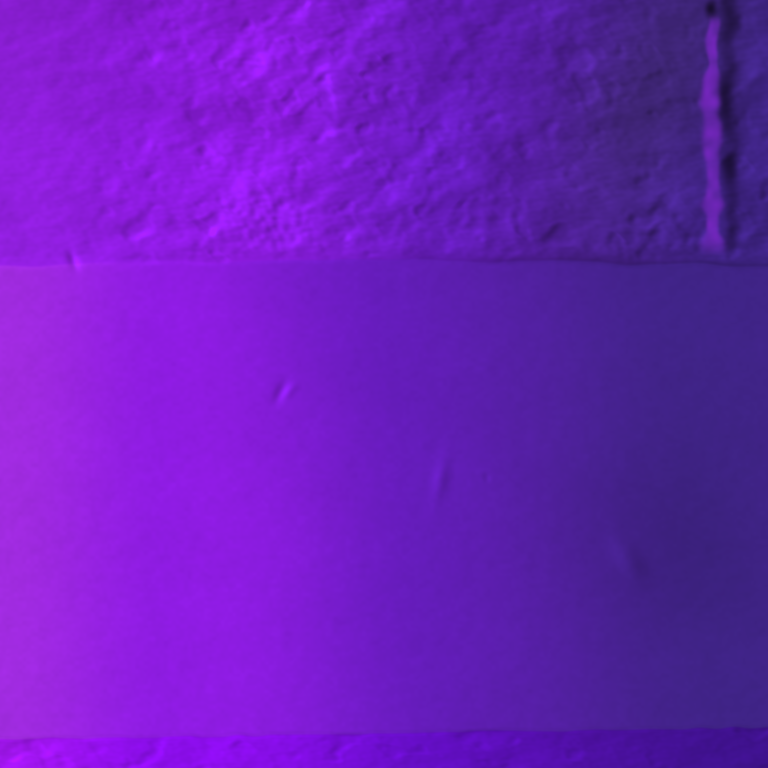
This texture is drawn by a Shadertoy shader. Its source:

```glsl
#define LEDGE_Y 0.657
#define SKIRT_Y 0.037
#define CRACK_X 0.927
#define LIGHT_STEP vec2(0.0032, -0.0014)
#define RELIEF_GAIN 0.72
#define ROUGHNESS 1.1
#define PIT_DEPTH 0.5
#define GRAIN 0.022
#define MOTTLE 0.34

float hash(vec2 p) {
    vec3 q = fract(p.xyx * 0.1031);
    q += dot(q, q.yzx + 33.33);
    return fract((q.x + q.y) * q.z);
}

float noise(vec2 p) {
    vec2 i = floor(p), f = fract(p);
    f = f * f * (3.0 - 2.0 * f);
    return mix(mix(hash(i), hash(i + vec2(1, 0)), f.x),
               mix(hash(i + vec2(0, 1)), hash(i + vec2(1, 1)), f.x), f.y);
}

float fbm(vec2 p) {
    float sum = 0.0, amp = 0.5;
    for (int i = 0; i < 4; i++) {
        sum += amp * noise(p);
        p = mat2(1.6, 1.2, -1.2, 1.6) * p + 7.3;
        amp *= 0.5;
    }
    return sum;
}

float blob(vec2 p, vec2 center, vec2 size, float slant) {
    vec2 d = p - center;
    d.x -= d.y * slant;
    d /= size;
    return exp(-dot(d, d));
}

// Ragged hollows where turned noise rises over a threshold
float hollows(vec2 p) {
    p = mat2(0.8, 0.6, -0.6, 0.8) * p;
    return smoothstep(0.58, 0.9, 0.75 * noise(p) + 0.25 * noise(p * 2.1 + 5.0));
}

float ledgeLine(float x) {
    return LEDGE_Y + 0.004 * sin(x * 5.0 - 1.0) + 0.005 * (noise(vec2(x * 22.0, 4.0)) - 0.5);
}

float skirtLine(float x) {
    return SKIRT_Y + 0.016 * x + 0.003 * (noise(vec2(x * 45.0, 9.0)) - 0.5);
}

float height(vec2 p) {
    float upper = smoothstep(-0.005, 0.012, p.y - ledgeLine(p.x));
    float skirt = 1.0 - smoothstep(-0.004, 0.003, p.y - skirtLine(p.x));
    float h = 0.22 * fbm(p * vec2(8.0, 12.0)) + 0.04 * noise(p * 60.0);

    // Coarse plaster with slanted swells and hollows
    float rough = 0.45 + 0.55 * smoothstep(0.0, 0.35, p.x);
    float cluster = (0.35 + 0.65 * noise(p * 9.0 + 2.0)) * smoothstep(0.03, 0.3, p.x);
    vec2 slanted = vec2(p.x + 0.45 * p.y, p.y - 0.2 * p.x);
    float coarse = ROUGHNESS * rough * (fbm(slanted * vec2(17.0, 27.0)) - 0.45);
    coarse -= PIT_DEPTH * cluster * hollows(p * vec2(27.0, 32.0) + 3.0);
    coarse -= 0.3 * cluster * hollows(p * 49.0 + 9.0);
    coarse += 0.3 * blob(p, vec2(0.35, 0.72), vec2(0.07, 0.045), 0.0) * noise(p * 130.0);
    coarse -= 0.3 * blob(p, vec2(0.88, 0.69), vec2(0.09, 0.025), 0.0) * noise(p * vec2(90.0, 50.0));
    h += upper * coarse;
    h += skirt * (0.5 * fbm(p * vec2(20.0, 34.0)) - 0.2 * hollows(p * vec2(36.0, 55.0)));

    // Isolated dents on the smooth band
    h -= 0.28 * blob(p, vec2(0.365, 0.488), vec2(0.007, 0.014), 0.4);
    h += 0.14 * blob(p, vec2(0.378, 0.492), vec2(0.007, 0.010), 0.6);
    h += 0.26 * blob(p, vec2(0.574, 0.376), vec2(0.009, 0.026), 0.2);
    h -= 0.10 * blob(p, vec2(0.634, 0.378), vec2(0.004, 0.006), 0.0);
    h += 0.45 * blob(p, vec2(0.818, 0.272), vec2(0.016, 0.024), -0.4);
    return h - 0.35 * blob(p, vec2(0.095, 0.662), vec2(0.006, 0.012), -0.3);
}

// Violet light falling off from left to right
vec3 wallColor(vec2 p, float upper) {
    float x = p.x + 0.05 * (fbm(p * 3.0) - 0.5) + mix(0.09 * (p.y - 0.32), -0.05, upper);
    float pink = (1.0 - smoothstep(0.0, 0.22, p.x)) * (1.0 - 0.75 * upper);
    vec3 c = mix(vec3(0.56, 0.11, 0.89), vec3(0.63, 0.17, 0.88), pink);
    c = mix(c, vec3(0.40, 0.11, 0.74), smoothstep(0.25, 0.56, x));
    return mix(c, vec3(0.25, 0.14, 0.53), smoothstep(0.47, 0.95, x));
}

void mainImage(out vec4 fragColor, in vec2 fragCoord) {
    vec2 p = fragCoord / iResolution.xy;
    float above = p.y - ledgeLine(p.x);
    float upper = smoothstep(-0.002, 0.003, above);
    float skirt = 1.0 - smoothstep(-0.002, 0.002, p.y - skirtLine(p.x));
    vec3 color = wallColor(p, upper);

    // Broad tints and mottled shadows of each band
    float mottle = fbm(vec2(p.x + 0.3 * p.y, p.y) * vec2(9.0, 14.0) + 4.0) - 0.47;
    color *= 1.0 + MOTTLE * mottle * mix(0.12, smoothstep(-0.1, 0.5, p.x), upper);
    color *= 1.0 - 0.08 * upper * blob(p, vec2(0.1, 1.0), vec2(0.3, 0.2), 0.0);
    color = mix(color, vec3(0.22, 0.15, 0.39), upper * 0.65 * blob(p, vec2(0.85, 0.89), vec2(0.10, 0.20), 0.35));
    color *= 1.0 - 0.08 * blob(p, vec2(0.86, 0.29), vec2(0.13, 0.12), 0.0);
    color = mix(color, color * vec3(0.99, 0.4, 1.06), skirt * 0.85);

    // Directional relief and fine grain
    float relief = height(p + LIGHT_STEP) - height(p - LIGHT_STEP);
    color *= 1.0 + clamp(relief * RELIEF_GAIN, -0.5, 0.26);
    color *= 1.0 + GRAIN * (noise(p * 190.0) + noise(p * vec2(110.0, 160.0)) - 1.0);

    // Ledge and skirt seams
    color *= 1.0 + exp(-pow(above / 0.004, 2.0)) * mix(0.04, -0.06, smoothstep(0.4, 0.75, p.x));
    color *= 1.0 - 0.14 * upper * exp(-max(above, 0.0) / 0.012) * smoothstep(0.2, 0.6, p.x);
    color *= 1.0 - 0.12 * exp(-pow((p.y - skirtLine(p.x)) / 0.003, 2.0));

    // Beaded vertical ridge with a patchy shadow on its right
    float dx = p.x - CRACK_X - 0.008 * (noise(vec2(p.y * 36.0, 2.0)) - 0.5);
    float along = smoothstep(0.665, 0.685, p.y);
    float width = mix(0.008, 0.016, noise(vec2(p.y * 60.0, 6.0))) * mix(1.0, 0.6, smoothstep(0.86, 0.93, p.y));
    float shadow = exp(-pow((dx - 0.022) / 0.012, 2.0));
    float ridge = exp(-pow(dx / width, 4.0)) * (1.0 - smoothstep(0.965, 0.985, p.y));
    color *= 1.0 - along * 0.5 * shadow * (0.2 + noise(p * 32.0));
    color = mix(color, vec3(0.47, 0.15, 0.76), along * ridge * (0.5 + 0.45 * noise(p * 75.0)));
    color *= 1.0 - 0.6 * blob(p, vec2(0.926, 0.988), vec2(0.008, 0.010), 0.0);
    fragColor = vec4(clamp(color, 0.0, 1.0), 1.0);
}
```
